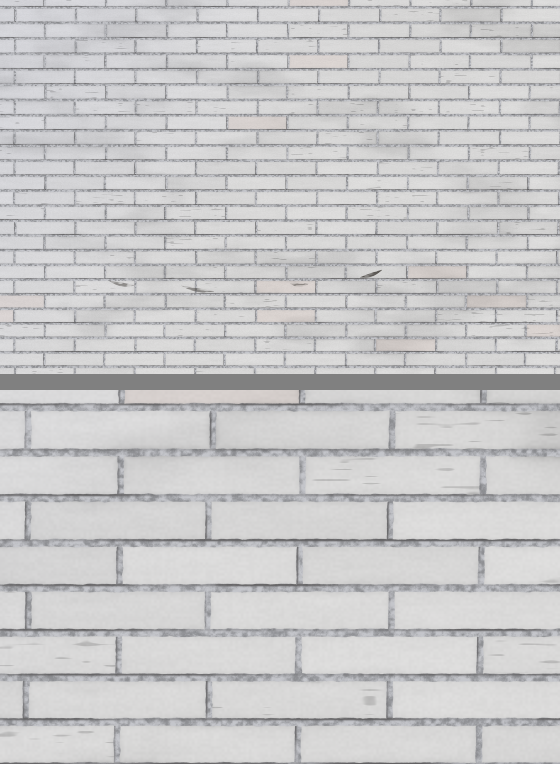
Top: the whole. Bottom: its middle third, enlarged.
Reproduce this texture procedurally as a WebGL 2 fragment shader.

```glsl
#version 300 es
precision highp float;
// Weathered wall of long pale bricks in running bond with grainy grey mortar.
uniform vec2 u_resolution;
out vec4 outColor;

// Layout: lengths are fractions of the canvas width
const vec3 ROW_CURVE = vec3(-0.467, 23.916, 1.056); // rows from the top, slightly tightening
const float PITCH_TOP = 0.1087;     // brick length plus joint at the top
const float PITCH_BOTTOM = 0.1073;  // and at the bottom
const float FIRST_JOINT = 0.0262;
const float BED_HALF = 0.0023;      // half width of horizontal joints
const float HEAD_HALF = 0.0019;     // half width of vertical joints
const float JOINT_JITTER = 0.0013;
const float EDGE_ROUGHNESS = 0.0012;

// Colours
const vec3 BRICK = vec3(0.850, 0.848, 0.846);
const vec3 COOL_TINT = vec3(0.985, 0.990, 1.015);
const vec3 PINK_TINT = vec3(1.000, 0.972, 0.960);
const vec3 MORTAR_DARK = vec3(0.555, 0.560, 0.575);
const vec3 MORTAR_LIGHT = vec3(0.770, 0.775, 0.795);
const vec3 SHADOW = vec3(0.360, 0.355, 0.360);
const vec3 SCUFF = vec3(0.300, 0.285, 0.270);

// Scuffs: centre x, centre y, half length, slope
const int SCUFF_COUNT = 4;
const vec4 SCUFFS[SCUFF_COUNT] = vec4[](
    vec4(0.663, 0.178, 0.020, 0.34), vec4(0.353, 0.151, 0.029, -0.17),
    vec4(0.217, 0.161, 0.023, -0.18), vec4(0.534, 0.160, 0.017, -0.04));

float hash(vec2 p) {
    return fract(sin(dot(p, vec2(127.1, 311.7))) * 43758.5453);
}

float noise(vec2 p) {
    vec2 i = floor(p), f = fract(p);
    f = f * f * (3.0 - 2.0 * f);
    return mix(mix(hash(i), hash(i + vec2(1, 0)), f.x),
               mix(hash(i + vec2(0, 1)), hash(i + vec2(1, 1)), f.x), f.y);
}

float fbm(vec2 p) {
    float sum = 0.0, gain = 0.5;
    for (int i = 0; i < 4; i++) {
        sum += gain * noise(p);
        p = p * 2.03 + 17.3;
        gain *= 0.5;
    }
    return sum / 0.9375;
}

// Coverage of all scuffs; the first one is the darkest
float scuffMask(vec2 p) {
    float mask = 0.0;
    for (int i = 0; i < SCUFF_COUNT; i++) {
        vec4 s = SCUFFS[i];
        vec2 d = p - s.xy;
        float along = d.x / s.z;
        float bend = d.y - s.w * d.x - 0.0025 * (along * along - 0.4);
        float width = 0.0034 * max(1.0 - along * along, 0.0);
        float body = smoothstep(0.0012, -0.0012, abs(bend) - width) * step(abs(along), 1.0);
        float wear = smoothstep(0.25, 0.65, noise(p * vec2(130.0, 420.0)));
        mask = max(mask, body * (i == 0 ? 0.55 + 0.35 * wear : 0.12 + 0.42 * wear));
    }
    return mask;
}

void main() {
    vec2 p = gl_FragCoord.xy / u_resolution.x;
    float height = u_resolution.y / u_resolution.x;
    float t = 1.0 - gl_FragCoord.y / u_resolution.y;
    float pixel = 1.0 / u_resolution.x;

    // Running bond: signed distances to the nearest joint centres
    float rows = ROW_CURVE.x + t * (ROW_CURVE.y + t * ROW_CURVE.z);
    float rowPitch = height / (ROW_CURVE.y + 2.0 * t * ROW_CURVE.z);
    float row = floor(rows);
    float bed = (rows - floor(rows + 0.5)) * rowPitch;
    float pitch = mix(PITCH_TOP, PITCH_BOTTOM, t);
    float cols = (p.x - FIRST_JOINT) / pitch + 0.5 * mod(row, 2.0);
    float joint = floor(cols + 0.5);
    float head = (cols - joint) * pitch + JOINT_JITTER * (2.0 * hash(vec2(joint, row)) - 1.0);
    vec2 brickId = vec2(joint - step(head, 0.0), row);

    // Brick outline with ragged edges
    float ragged = EDGE_ROUGHNESS * (fbm(p * 230.0) - 0.5);
    float inside = min(abs(bed) - BED_HALF, abs(head) - HEAD_HALF) + ragged;
    float brickMask = smoothstep(-0.7 * pixel, 0.7 * pixel, inside);

    // Brick face: tone, tint, streaks, stains and fine scratches
    float tone = 0.030 * (hash(brickId + 3.7) - 0.5);
    float streaks = 0.030 * (fbm(p * vec2(28.0, 190.0) + brickId * 5.1) - 0.5);
    float grain = 0.022 * (noise(p * 620.0) - 0.5);
    float stain = smoothstep(0.52, 0.80, fbm(p * vec2(7.0, 15.0) + 4.0));
    float scratch = smoothstep(0.80, 0.95, noise(p * vec2(65.0, 480.0) + 9.0))
                  * step(0.72, hash(brickId + 8.3));
    vec3 face = BRICK + tone + streaks + grain - 0.055 * stain - 0.12 * scratch;
    face *= mix(vec3(1.0), COOL_TINT, smoothstep(0.8, 0.0, p.x + t * 0.5));
    face *= mix(vec3(1.0), PINK_TINT, step(0.95, hash(brickId + 21.0)));
    face -= (0.035 + 0.06 * stain) * exp(-max(inside, 0.0) / 0.0016);

    // Mortar: speckled, with a shadow under each brick and beside each end
    vec3 mortar = mix(MORTAR_DARK, MORTAR_LIGHT, smoothstep(0.15, 0.75, fbm(p * 330.0)));
    float bedShade = exp(-pow((bed + 0.8 * BED_HALF) / 0.0009, 2.0));
    float headShade = exp(-pow((head + 0.8 * HEAD_HALF) / 0.0008, 2.0)) * step(BED_HALF, abs(bed));
    float patchy = 0.20 + 0.75 * smoothstep(0.30, 0.75, fbm(p * vec2(16.0, 45.0)));
    mortar = mix(mortar, SHADOW, max(bedShade, 0.8 * headShade) * patchy);

    vec3 color = mix(mortar, face, brickMask);
    color = mix(color, SCUFF, scuffMask(p));
    outColor = vec4(clamp(color, 0.0, 1.0), 1.0);
}
```
